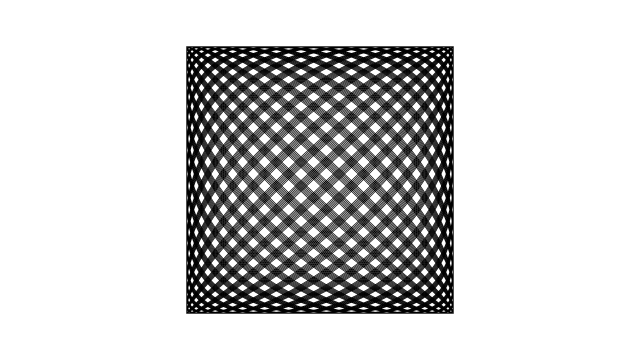
This pattern is drawn by a Shadertoy shader. Its source:

```glsl
// Woven square of a drifting Lissajous curve: bands of fine black strokes on white.

const float HALF_SIDE = 0.3704;         // half the square, in canvas heights
const vec2  FREQ = vec2(33.0, 35.0);    // band counts across x and y (both odd)
const float BAND_FILL = 0.52;           // share of each period covered by a band
const int   SIDE_STROKES = 3;           // strokes on each side of a band's middle
const float STROKE_HALF = 0.00098;      // half stroke width, in canvas heights
const vec3  PAPER = vec3(1.0);
const vec3  INK = vec3(0.0);
const float PI = 3.14159265;
const float TAU = 6.2831853;
const int   SAMPLES = 2;                // subsamples per axis

// Light left after one family of strokes; rate is phase per canvas height.
float bandLight(float phase, float rate, float px) {
    float gap = BAND_FILL * TAU / float(2 * SIDE_STROKES + 1);
    float light = 1.0;
    for (int k = -SIDE_STROKES; k <= SIDE_STROKES; k++) {
        float offset = phase - float(k) * gap;
        float d = abs(offset - TAU * round(offset / TAU)) / rate;
        float cover = clamp((STROKE_HALF - d) / px + 0.5, 0.0, 1.0);
        light *= 1.0 - cover;
    }
    return light;
}

// Ink amount at a point measured from the canvas centre.
float weave(vec2 p, float px) {
    // Arcsine unfolds the curve into two families of straight lines.
    vec2 q = clamp(p / HALF_SIDE, -1.0, 1.0);
    vec2 angle = asin(q);
    vec2 slope = max(sqrt(1.0 - q * q), vec2(0.03));
    float rate = length(FREQ / slope) / HALF_SIDE;
    vec2 phase = FREQ * angle;

    float rising = bandLight(phase.x - phase.y - PI, rate, px);
    float falling = bandLight(phase.x + phase.y, rate, px);

    // Strokes reach half their width past the square.
    float outside = max(abs(p.x), abs(p.y)) - HALF_SIDE - STROKE_HALF;
    float inside = clamp(0.5 - outside / px, 0.0, 1.0);
    return (1.0 - rising * falling) * inside;
}

void mainImage(out vec4 fragColor, in vec2 fragCoord) {
    float px = 1.0 / (iResolution.y * float(SAMPLES));
    float ink = 0.0;
    for (int j = 0; j < SAMPLES; j++) {
        for (int i = 0; i < SAMPLES; i++) {
            vec2 jitter = (vec2(i, j) + 0.5) / float(SAMPLES) - 0.5;
            vec2 p = (fragCoord + jitter - 0.5 * iResolution.xy) / iResolution.y;
            ink += weave(p, px);
        }
    }
    ink /= float(SAMPLES * SAMPLES);
    fragColor = vec4(mix(PAPER, INK, ink), 1.0);
}
```
